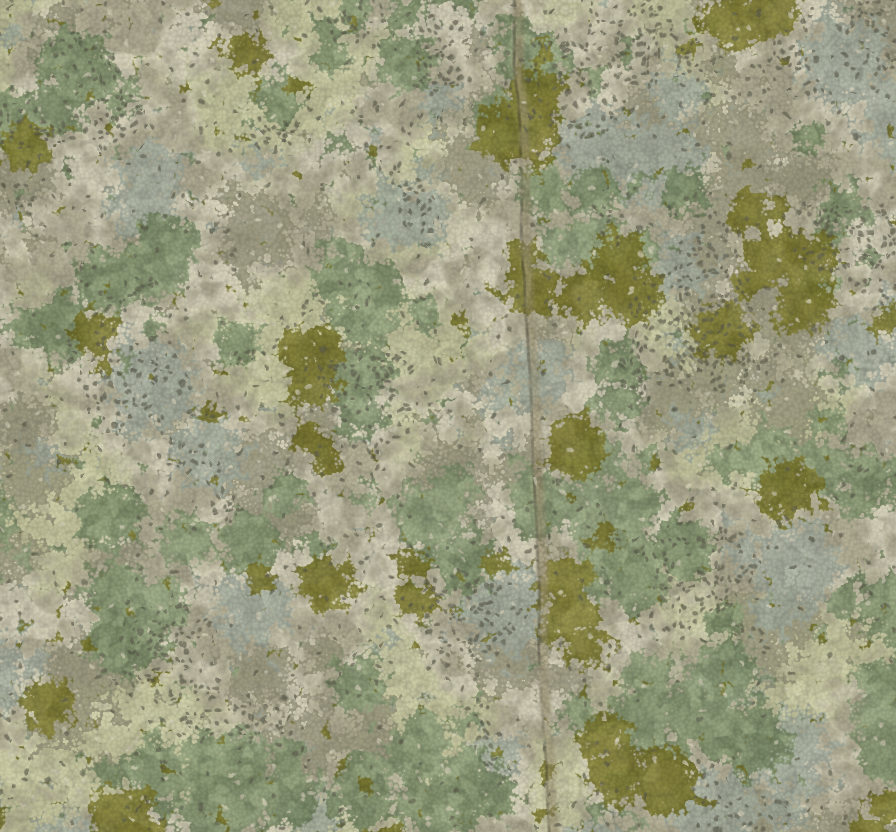
Write a WebGL 2 fragment shader that draws this texture.

```glsl
#version 300 es
precision highp float;
// Weathered stone wall: mottled pale plaster overgrown by ragged lichen colonies.
// Colonies are clustered discs on jittered grids, gated by layered sines; cellular
// noise frays their edges and adds grain, specks and chips. A faint seam runs down.

#define LOBES 19.0         // lichen lobes per canvas height
#define SAGE_SPREAD -0.13  // growth of each lichen, higher covers more
#define OLIVE_SPREAD -0.52
#define BLUE_SPREAD -0.42
#define STAIN_SPREAD -0.22
#define FRAY 1.0           // raggedness of the edges
#define EDGE 0.07          // edge softness, in lobes
#define GRAIN 0.20         // strength of the fine grain
#define SPECKS 0.42        // density of dark specks in dirty zones

uniform vec2 u_resolution;
out vec4 outColor;

const vec3 GROUND = vec3(0.635, 0.620, 0.530);
const vec3 PALE   = vec3(0.765, 0.750, 0.665);
const vec3 LIME   = vec3(0.725, 0.735, 0.570);
const vec3 STAIN  = vec3(0.530, 0.520, 0.430);
const vec3 BLUE   = vec3(0.590, 0.630, 0.580);
const vec3 SAGE   = vec3(0.440, 0.505, 0.370);
const vec3 MINT   = vec3(0.550, 0.605, 0.470);
const vec3 OLIVE  = vec3(0.455, 0.445, 0.175);
const vec3 SOOT   = vec3(0.350, 0.350, 0.290);

vec3 hash3(vec2 c) {
  vec3 q = fract(c.xyx * vec3(0.1031, 0.1030, 0.0973));
  q += dot(q, q.yxz + 33.33);
  return fract((q.xxy + q.yzz) * q.zyx);
}

// Layered warped sines, centred on zero
float drift(vec2 p) {
  float sum = 0.0, amp = 0.75;
  for (int i = 0; i < 4; i++) {
    p = mat2(0.8, 0.6, -0.6, 0.8) * p * 1.7 + 1.3;
    p += 0.6 * sin(p.yx * 0.9);
    sum += amp * sin(p.x) * sin(p.y);
    amp *= 0.65;
  }
  return sum;
}

// Cellular noise: nearest distance, blended random, nearest random
vec3 cells(vec2 p) {
  vec2 id = floor(p);
  float nearest = 9.0, owner = 0.0, sum = 0.0, total = 0.0;
  for (int j = -1; j <= 1; j++)
  for (int i = -1; i <= 1; i++) {
    vec2 c = id + vec2(i, j);
    vec3 r = hash3(c + 50.0);
    vec2 d = p - c - r.xy;
    float d2 = dot(d, d), weight = exp(-9.0 * d2);
    sum += weight * r.z;
    total += weight;
    if (d2 < nearest) { nearest = d2; owner = r.z; }
  }
  return vec3(sqrt(nearest), sum / total, owner);
}

// Depth inside a clustered growth of round lobes, in lobe units
float colony(vec2 p, float count, float spread, float seed) {
  vec2 g = p * count, id = floor(g);
  float best = -2.0;
  for (int j = -1; j <= 1; j++)
  for (int i = -1; i <= 1; i++) {
    vec2 c = id + vec2(i, j);
    vec3 r = hash3(c + 20.0 + seed * 7.0);
    vec2 centre = c + 0.15 + 0.7 * r.xy;
    float growth = drift(centre / count * 9.0 + seed) + 0.8 * r.z - 0.4 + spread;
    float radius = 0.85 * smoothstep(-0.1, 0.7, growth);
    best = max(best, radius - length(g - centre));
  }
  return best - 0.06;
}

float cover(float depth) { return smoothstep(-EDGE, EDGE, depth); }

void main() {
  vec2 p = gl_FragCoord.xy / u_resolution.y;
  vec2 w = p + 0.004 * vec2(drift(p * 40.0), drift(p.yx * 43.0 + 5.0));
  vec3 coarse = cells(w * 38.0), mid = cells(w * 85.0), fine = cells(p * 205.0);
  float fray = FRAY * (0.40 * (coarse.x - 0.45) + 0.45 * (mid.x - 0.45)
             + 0.25 * (fine.x - 0.45));
  float seam = p.x - 0.665 + 0.042 * p.y - 0.003 * drift(vec2(1.0, p.y * 7.0));
  float bare = 0.3 * smoothstep(0.0, 0.15, seam) * smoothstep(0.35, 0.6, p.y);

  // Plaster
  float tone = 0.5 * drift(p * 17.0 + 4.0) + 0.9 * (coarse.y - 0.5) + fray;
  vec3 col = mix(GROUND, PALE, smoothstep(-0.4, 0.45, tone));
  col = mix(col, LIME, 0.65 * smoothstep(0.1, 0.7, drift(p * 6.0 + 9.0) + fray));

  // Stains and lichens, oldest first
  float stain = cover(colony(w, LOBES * 0.9, STAIN_SPREAD + bare, 11.0) + 1.5 * fray);
  col = mix(col, STAIN, stain * (0.45 + 0.4 * mid.y));
  float blue = cover(colony(w, LOBES * 0.75, BLUE_SPREAD, 23.0) + 1.2 * fray);
  col = mix(col, BLUE, 0.75 * blue);
  float sage = cover(colony(w, LOBES, SAGE_SPREAD - bare, 3.0) + fray);
  float shade = 0.5 + 0.5 * drift(p * 11.0 + 2.0) + 0.6 * (mid.y - 0.5);
  col = mix(col, mix(SAGE, MINT, clamp(shade, 0.0, 1.0)), 0.9 * sage);
  float olive = cover(colony(w, LOBES * 1.1, OLIVE_SPREAD, 3.6) + fray);
  col = mix(col, OLIVE + 0.09 * (coarse.y - 0.4), 0.88 * olive);

  // Seam: soft brown band with a thin dark edge
  float band = smoothstep(0.010, 0.002, abs(seam)) * (0.35 + 0.4 * coarse.y);
  float line = smoothstep(0.003, 0.0005, abs(seam + 0.005)) * 0.3 * mid.y;
  col = mix(col, vec3(0.57, 0.535, 0.42), band) * (1.0 - line);

  // Dark specks and pale chips
  vec3 dots = cells(w * 125.0 + 31.0);
  float spot = smoothstep(0.50, 0.18, dots.x);
  float dirt = 0.04 + SPECKS * smoothstep(0.15, 0.9, drift(p * 8.0 + 17.0) + bare);
  col = mix(col, SOOT, 0.65 * spot * step(dots.z, dirt));
  col = mix(col, PALE, 0.75 * spot * step(0.965, dots.z));

  // Grain
  col *= 1.0 + GRAIN * (0.8 * (0.45 - fine.x) + 0.6 * (mid.y - 0.5));
  outColor = vec4(col, 1.0);
}
```
